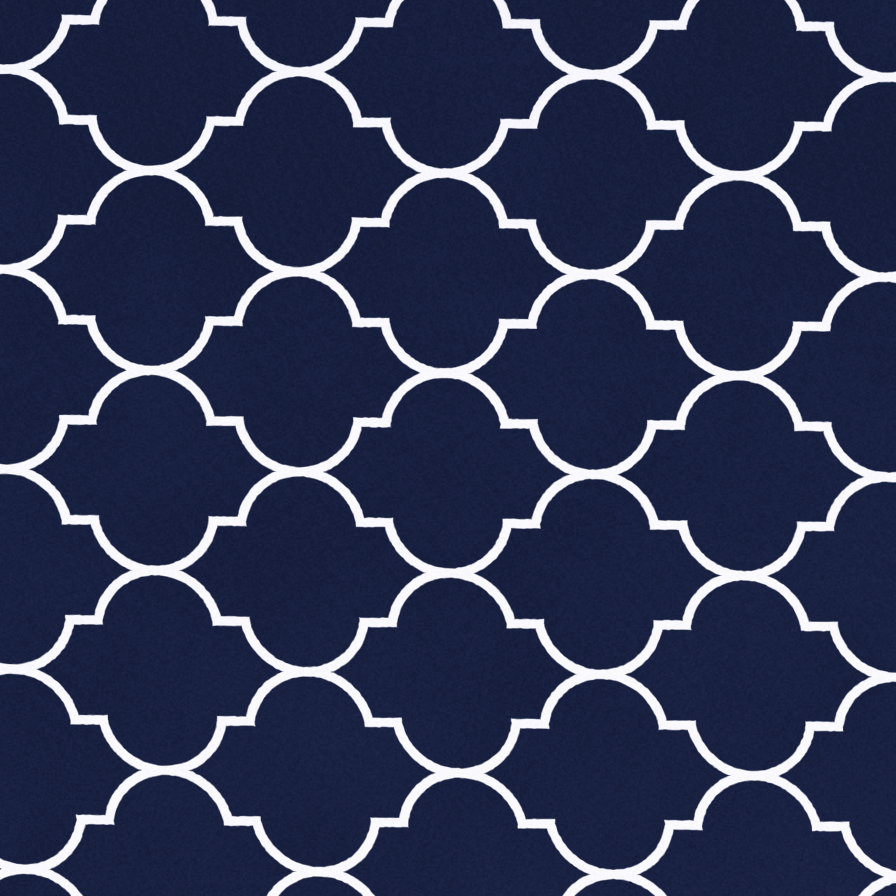
A Shadertoy shader for this pattern:

```glsl
float hash(vec2 p) {
    return fract(sin(dot(p, vec2(12.9898, 78.233))) * 43758.5453);
}

float noise(vec2 p) {
    vec2 i = floor(p), f = fract(p);
    f = f * f * (3.0 - 2.0 * f);
    return mix(mix(hash(i), hash(i + vec2(1, 0)), f.x),
               mix(hash(i + vec2(0, 1)), hash(i + vec2(1, 1)), f.x), f.y);
}

// Distance to the edges of a staggered lattice of quatrefoil cells
float trellis(vec2 p, float halfWidth) {
    const vec2 period = vec2(0.3281, 0.2232);
    p = abs(mod(p + 0.5 * period, period) - 0.5 * period);

    // Each quarter edge is point symmetric about the middle of its step
    vec2 q = p - 0.25 * period;
    if (q.y < 0.0) q = -q;

    const float radius = 0.0673;
    vec2 lobe = vec2(-0.25 * period.x, 0.25 * period.y - radius);
    float arc = abs(length(q - lobe) - radius) - halfWidth;

    vec2 b = abs(q) - vec2(0.0156 + halfWidth, halfWidth);
    float bar = length(max(b, 0.0)) + min(max(b.x, b.y), 0.0);
    return min(arc, bar);
}

void mainImage(out vec4 fragColor, in vec2 fragCoord) {
    vec2 uv = fragCoord / iResolution.y;

    // Cloth laid slightly bowed and skewed
    vec2 p = uv - vec2(0.4956, 0.472);
    p.x -= 0.055 * (uv.y - 0.7) * (uv.y - 0.7);
    p.y += 0.009 * p.x;

    // Fine woven grain over soft shading, lighter toward the bottom
    float grain = 0.6 * noise(uv * vec2(430.0, 470.0)) + 0.4 * hash(floor(uv * 512.0));
    float shade = noise(uv * 5.0) * 0.6 + noise(uv * 17.0 + 9.0) * 0.4;
    float light = 0.32 + 0.75 * (grain - 0.5) + 0.35 * (shade - 0.5) + 0.25 * (0.5 - uv.y);
    vec3 navy = mix(vec3(0.08, 0.11, 0.225), vec3(0.125, 0.155, 0.30), clamp(light, 0.0, 1.0));

    vec3 white = mix(vec3(0.985, 0.985, 1.0), vec3(0.94, 0.935, 0.99),
                     0.5 * smoothstep(0.55, 1.0, uv.y) * shade);
    white -= 0.025 * grain * grain;

    // Printed line with a faintly fuzzy edge
    float d = trellis(p, 0.0053) + 0.0009 * (noise(uv * 260.0) - 0.5);
    float soft = max(0.0011, 0.75 / iResolution.y);
    float ink = 1.0 - smoothstep(-soft, soft, d);

    fragColor = vec4(mix(navy, white, ink), 1.0);
}
```
